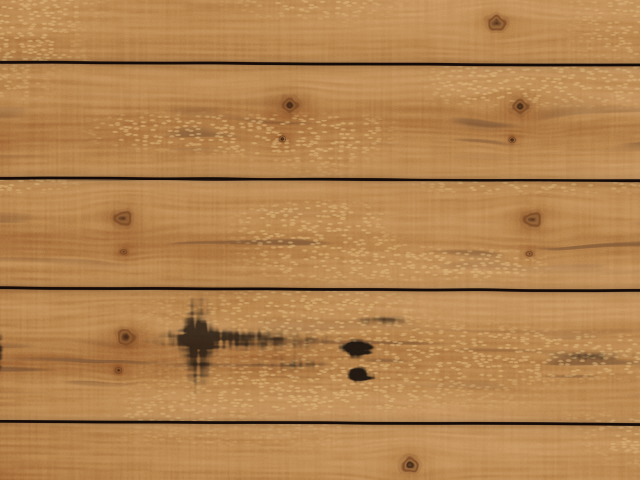
Give the GLSL for this texture, as a Shadertoy shader.

```glsl
// Five weathered pine boards lying across the canvas, parted by thin dark seams.
// Stretched noise and layered sines make grain that bends around the knots;
// cellular noise chips the surface, and soft smudges lay soot on one board.

#define SEAMS vec4(0.1215, 0.4000, 0.6290, 0.8700)
#define SEAM_TILT 0.0042
#define SEAM_HALF 0.0027
#define RING_FREQ 400.0
#define KNOT_SIZE 0.021
#define SOOT_AMOUNT 1.0
#define LIGHT_WOOD vec3(0.79, 0.60, 0.39)
#define MID_WOOD vec3(0.73, 0.53, 0.31)
#define DARK_WOOD vec3(0.65, 0.43, 0.23)
#define KNOT_BROWN vec3(0.47, 0.28, 0.14)
#define PALE_CHIP vec3(0.87, 0.73, 0.49)
#define SEAM_BLACK vec3(0.08, 0.04, 0.03)

float hash(vec2 p) {
    return fract(sin(dot(p, vec2(127.1, 311.7))) * 43758.5);
}

float noise(vec2 p) {
    vec2 i = floor(p), f = fract(p);
    f = f * f * (3.0 - 2.0 * f);
    return mix(mix(hash(i), hash(i + vec2(1, 0)), f.x),
               mix(hash(i + vec2(0, 1)), hash(i + vec2(1, 1)), f.x), f.y);
}

// Cellular noise: only some cells hold a chip
float chips(vec2 p) {
    float nearest = 1.0;
    for (int y = -1; y <= 1; y++)
    for (int x = -1; x <= 1; x++) {
        vec2 cell = floor(p) + vec2(x, y);
        vec2 center = cell + vec2(hash(cell), hash(cell + 17.3));
        float rare = step(0.6, hash(cell + 41.7));
        nearest = min(nearest, mix(1.0, length(p - center), rare));
    }
    return 1.0 - smoothstep(0.2, 0.6, nearest);
}

float smudge(vec2 p, vec2 center, vec2 radius) {
    vec2 d = (p - center) / radius;
    return exp(-dot(d, d));
}

// Lower edge of a board; the outermost boards run off the canvas
float boardEdge(int i) {
    vec4 seams = SEAMS;
    return i < 1 ? -0.12 : i > 4 ? 1.004 : seams[i - 1];
}

// Knot spot on a board: two sites, each with a small companion below
vec2 knotCenter(int k, float row, float lo, float hi, float aspect) {
    float site = float(k / 2), small = float(k % 2);
    float x = fract(0.64 + 0.534 * row + 0.0078 * row * row * row * (4.0 - row) + 0.36 * site);
    float shift = (hash(vec2(row, site)) - 0.6) * 0.04;
    return vec2(x * aspect + small * shift, mix(lo, hi, 0.64) - small * 0.07);
}

void mainImage(out vec4 fragColor, in vec2 fragCoord) {
    vec2 p = fragCoord / iResolution.y;
    float aspect = iResolution.x / iResolution.y, px = 1.0 / iResolution.y;

    // Boards
    float y = p.y + SEAM_TILT * p.x + 0.0016 * (noise(vec2(p.x * 9.0, floor(p.y * 8.0))) - 0.5);
    vec4 gaps = abs(vec4(y) - SEAMS);
    float seamDist = min(min(gaps.x, gaps.y), min(gaps.z, gaps.w));
    float row = dot(step(SEAMS, vec4(y)), vec4(1));
    float lo = boardEdge(int(row)), hi = boardEdge(int(row) + 1);
    float t = (y - lo) / (hi - lo);
    float inner = step(0.5, row) * step(row, 3.5);

    // Knots: bend the grain and collect the knot tint
    float v = y + 0.022 * noise(vec2(p.x * 1.8, y * 7.0) + row * 13.0);
    float knot = 0.0, halo = 0.0, pith = 0.0;
    int count = row < 0.5 || row > 3.5 ? 1 : row < 1.5 ? 2 : 4;
    for (int k = 0; k < count; k++) {
        float r = KNOT_SIZE * (k % 2 == 0 ? 1.0 : 0.45);
        vec2 d = vec2(p.x, y) - knotCenter(k, row, lo, hi, aspect);
        v -= 0.7 * d.y * smudge(d, vec2(0), r * vec2(4.5, 2.4));
        float e = length(d * vec2(0.85, 1.0)) / r + 0.35 * (noise(d * 90.0 + row) - 0.5);
        float rings = 0.65 + 0.35 * sin(e * 13.0);
        knot = max(knot, (1.0 - smoothstep(0.65, 1.15, e)) * rings);
        halo = max(halo, exp(-0.3 * e * e));
        pith = max(pith, 1.0 - smoothstep(0.1, 0.5, e));
    }

    // Grain: growth rings, fibres, a warm heart band and faint saw lines
    float ringWave = sin(v * RING_FREQ + 5.0 * noise(vec2(p.x * 2.0, v * 30.0)))
                   + 0.5 * sin(v * RING_FREQ * 0.43 + row * 2.0);
    float fibre = noise(vec2(p.x * 14.0, v * 190.0)) - 0.5;
    float broad = noise(vec2(p.x * 2.2, v * 24.0) + row * 7.0) - 0.5;
    float saw = noise(vec2(p.x * 210.0, p.y * 9.0)) - 0.5;
    float speck = hash(floor(p * 380.0)) - 0.5;
    float wave = 0.12 * (noise(vec2(p.x * 2.5, row * 5.0)) - 0.5);
    float band = exp(-pow((t - 0.46 + wave) / 0.19, 2.0)) * mix(0.3, 1.0, inner);
    float tone = 0.66 + 0.07 * ringWave + 0.3 * fibre + 0.42 * broad + 0.17 * saw
               + 0.1 * speck - 0.36 * band - 0.45 * halo;
    tone -= 0.22 * exp(-p.x * 5.0) - 0.08 * smoothstep(0.4, 1.0, p.x);
    vec3 color = tone < 0.5 ? mix(DARK_WOOD, MID_WOOD, max(tone, -0.4) * 2.0)
                            : mix(MID_WOOD, LIGHT_WOOD, min(tone, 1.15) * 2.0 - 1.0);

    // Wear: dark pitch streaks in the heart band, pale chips in patches
    float streak = smoothstep(0.68, 0.9, noise(vec2(p.x * 5.0, v * 75.0) + 3.0));
    color = mix(color, vec3(0.45, 0.31, 0.20), 0.6 * streak * band * inner);
    float patches = smoothstep(0.5, 0.8, noise(vec2(p.x * 3.0, y * 11.0) + row * 4.0));
    color = mix(color, PALE_CHIP, 0.55 * patches * chips(vec2(p.x * 75.0, y * 170.0)));
    color = mix(color, KNOT_BROWN, 0.85 * knot);
    color = mix(color, SEAM_BLACK, 0.5 * pith);

    // Soot: dragged smears, two dense spots and fainter marks
    float smear = 0.85 * smudge(p, vec2(0.411, 0.288), vec2(0.034, 0.105))
                + 0.8 * smudge(p, vec2(0.500, 0.293), vec2(0.210, 0.023))
                + 0.5 * smudge(p, vec2(0.600, 0.240), vec2(0.120, 0.022))
                + 0.6 * smudge(p, vec2(0.800, 0.332), vec2(0.070, 0.013))
                + 0.5 * smudge(p, vec2(1.240, 0.258), vec2(0.130, 0.014))
                + 0.7 * smudge(p, vec2(0.000, 0.270), vec2(0.011, 0.050));
    float spots = smudge(p, vec2(0.743, 0.274), vec2(0.042, 0.021))
                + smudge(p, vec2(0.750, 0.218), vec2(0.033, 0.018));
    float drag = 0.5 * noise(p * vec2(150.0, 22.0)) + 0.5 * noise(p * vec2(26.0, 170.0));
    float soot = 0.8 * smoothstep(0.22, 0.85, smear * (0.3 + 1.1 * drag));
    soot = max(soot, 0.95 * smoothstep(0.35, 0.65, spots * (0.55 + 0.8 * drag)));
    color = mix(color, vec3(0.11, 0.08, 0.06), clamp(soot * SOOT_AMOUNT, 0.0, 1.0));

    // Seams with a soft shade along the board edges
    color *= 1.0 - 0.22 * exp(-seamDist / 0.006);
    float seam = 1.0 - smoothstep(SEAM_HALF - px * 0.6, SEAM_HALF + px * 0.8, seamDist);
    fragColor = vec4(mix(color, SEAM_BLACK, seam), 1.0);
}
```
